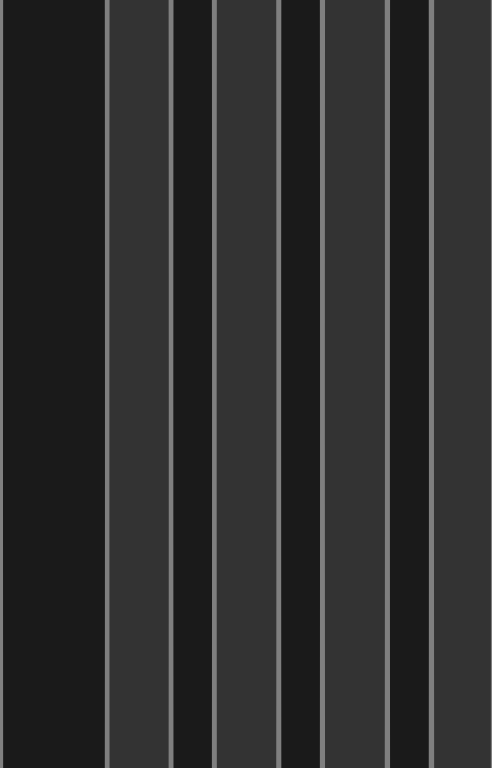
A Shadertoy shader for this pattern:

```glsl
const vec3 DARK_PANEL = vec3(0.10);
const vec3 LIGHT_PANEL = vec3(0.20);
const vec3 TRIM = vec3(0.50);

const int PANEL_COUNT = 4;
const float FIRST_TRIM = 0.0018;   // position of the leftmost trim
const float PANEL_STEP = 0.2151;   // spacing of the panels
const float STEP_GROWTH = 0.00092; // slight widening to the right
const float PANEL_SHARE = 0.597;   // light part of each step
const float TRIM_HALF = 0.0046;
const float TRIM_GROWTH = 0.0010;
const float WAIST = 0.07;          // trims thin a little at mid height

// Horizontal place of the k-th edge, in canvas widths
float edgePosition(float k) {
    return FIRST_TRIM + k * (PANEL_STEP + STEP_GROWTH * k);
}

// Box-filtered coverage of the span from a to b
float spanCoverage(float x, float a, float b, float pixel) {
    float left = max(a, x - 0.5 * pixel);
    float right = min(b, x + 0.5 * pixel);
    return clamp((right - left) / pixel, 0.0, 1.0);
}

float trimCoverage(float x, float center, float waist, float pixel) {
    float halfWidth = (TRIM_HALF + TRIM_GROWTH * center) * waist;
    return spanCoverage(x, center - halfWidth, center + halfWidth, pixel);
}

void mainImage(out vec4 fragColor, in vec2 fragCoord) {
    vec2 uv = fragCoord / iResolution.xy;
    float pixel = 1.0 / iResolution.x;
    float fromMiddle = 2.0 * uv.y - 1.0;
    float waist = 1.0 - WAIST * (1.0 - fromMiddle * fromMiddle);

    // Left trim, beside the wide dark panel
    float trim = trimCoverage(uv.x, edgePosition(0.0), waist, pixel);
    float light = 0.0;

    // Light panels with a trim on both sides
    for (int i = 1; i <= PANEL_COUNT; i++) {
        float k = float(i);
        float left = edgePosition(k);
        float right = min(edgePosition(k + PANEL_SHARE), 1.0 + TRIM_HALF * 0.7);
        light = max(light, spanCoverage(uv.x, left, right, pixel));
        trim = max(trim, trimCoverage(uv.x, left, waist, pixel));
        trim = max(trim, trimCoverage(uv.x, right, waist, pixel));
    }

    vec3 color = mix(DARK_PANEL, LIGHT_PANEL, light);
    fragColor = vec4(mix(color, TRIM, trim), 1.0);
}
```
